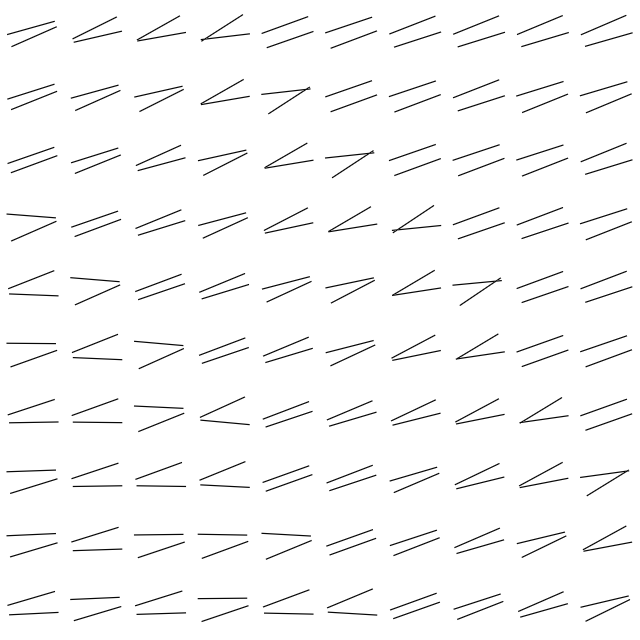
A Shadertoy shader for this pattern:

```glsl
const float GRID_COUNT = 10.0;
const float GRID_PITCH = 0.0996;
const vec2 GRID_CENTRE = vec2(0.499, 0.5013);
const float HALF_LENGTH = 0.0387;
const float HALF_WIDTH = 0.00095;
const vec3 PAPER = vec3(1.0);
const vec3 INK = vec3(0.03);

// Diagonal bands: drift per row, start and width in cells
const float ROW_DRIFT = 0.9;
const float BAND_START = -8.15;
const float BAND_WIDTH = 5.8;

// Per band, from lower left to upper right; angles in degrees
const vec3 MEAN_TILT = vec3(9.6, 19.7, 19.6);
const vec3 SPACING = vec3(0.0241, 0.0146, 0.0241);
const vec3 SPREAD_MIN = vec3(6.8, 0.0, 0.0);
const vec3 SPREAD_MAX = vec3(15.0, 14.5, 3.8);
const vec3 SPREAD_EASE = vec3(2.0, 1.4, 1.0);

float hash(vec2 p) {
    vec3 q = fract(p.xyx * vec3(0.1031, 0.1030, 0.0973));
    q += dot(q, q.yzx + 33.33);
    return fract((q.x + q.y) * q.z);
}

// Share of a pixel covered by the interval [-halfSize, halfSize]
float strip(float x, float halfSize, float pixel) {
    return clamp((x + halfSize) / pixel + 0.5, 0.0, 1.0)
         - clamp((x - halfSize) / pixel + 0.5, 0.0, 1.0);
}

float stroke(vec2 p, float angle, float pixel) {
    vec2 dir = vec2(cos(angle), sin(angle));
    float along = dot(p, dir);
    float across = dot(p, vec2(-dir.y, dir.x));
    return strip(along, HALF_LENGTH, pixel) * strip(across, HALF_WIDTH, pixel);
}

// Two strokes tilted in opposite directions about their mean angle
float strokePair(vec2 p, vec2 cell, float pixel) {
    float diagonal = (cell.x - ROW_DRIFT * cell.y - BAND_START) / BAND_WIDTH;
    int band = int(clamp(floor(diagonal), 0.0, 2.0));
    float phase = clamp(diagonal - float(band), 0.0, 1.0);

    float tilt = radians(MEAN_TILT[band]);
    float spread = radians(mix(SPREAD_MIN[band], SPREAD_MAX[band],
                               pow(phase, SPREAD_EASE[band])));
    spread *= hash(cell + 7.0) < 0.5 ? -1.0 : 1.0;

    vec2 offset = 0.5 * SPACING[band] * vec2(-sin(tilt), cos(tilt));
    return max(stroke(p - offset, tilt + spread, pixel),
               stroke(p + offset, tilt - spread, pixel));
}

void mainImage(out vec4 fragColor, in vec2 fragCoord) {
    float pixel = 1.0 / min(iResolution.x, iResolution.y);
    vec2 uv = (fragCoord - 0.5 * iResolution.xy) * pixel + 0.5;

    // Cells, with rows counted from the top
    vec2 grid = (uv - GRID_CENTRE) / GRID_PITCH + 0.5 * GRID_COUNT;
    vec2 cell = clamp(floor(grid), 0.0, GRID_COUNT - 1.0);
    vec2 local = (grid - cell - 0.5) * GRID_PITCH;
    cell.y = GRID_COUNT - 1.0 - cell.y;

    fragColor = vec4(mix(PAPER, INK, strokePair(local, cell, pixel)), 1.0);
}
```
